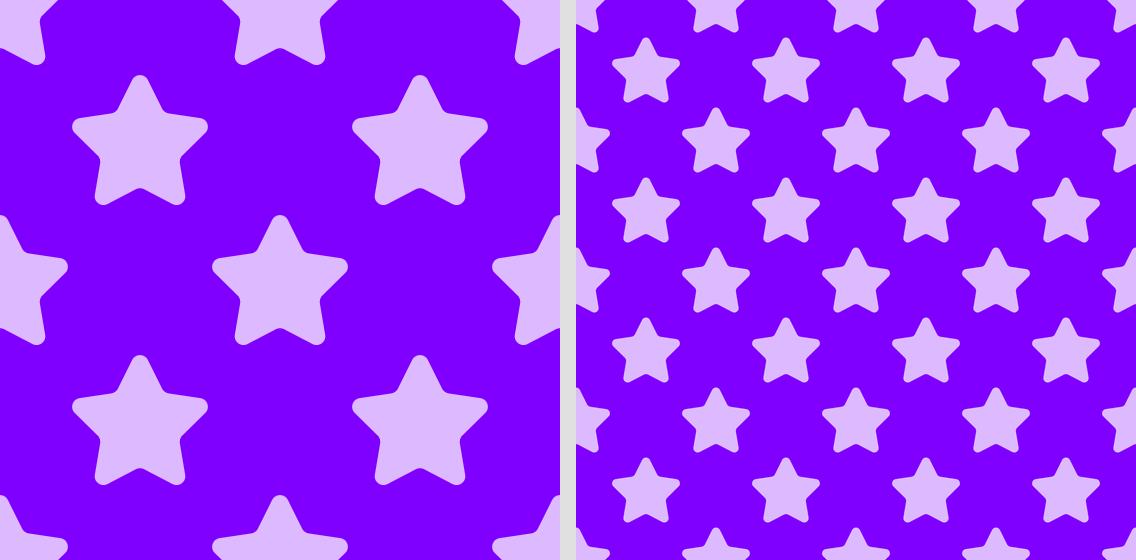
Left, the tile; right, the same tile 2 across and 2 down.
Write a WebGL 2 fragment shader that draws this pattern.

```glsl
#version 300 es
precision highp float;
// Staggered rows of rounded five-pointed lilac stars on vivid violet.

uniform vec2 u_resolution;
out vec4 fragColor;

const float PI = 3.14159265;
const vec3 VIOLET = vec3(0.5, 0.0, 1.0);
const vec3 LILAC = vec3(0.867, 0.73, 1.0);

// All lengths below are in cells; each cell holds two stars.
const float CELLS = 2.0;
const float TIP_RADIUS = 0.2219;    // centre of the rounded tips
const float NOTCH_RADIUS = 0.1115;  // inner corners before rounding
const float ROUNDING = 0.0313;      // radius of the tips
const float FILLET = 0.013;         // softening of the inner corners
const float DROP = 0.0214;          // star centre below its lattice point

// Signed distance to the edge from a to b, positive on its outer side.
float edgeDistance(vec2 p, vec2 a, vec2 b) {
    vec2 e = b - a;
    vec2 q = p - a;
    float along = clamp(dot(q, e) / dot(e, e), 0.0, 1.0);
    float side = e.x * q.y - e.y * q.x;
    return length(q - e * along) * (side < 0.0 ? -1.0 : 1.0);
}

// Union of two shapes with a circular fillet where they meet.
float filletUnion(float a, float b, float r) {
    vec2 inset = max(vec2(r - a, r - b), 0.0);
    return max(r, min(a, b)) - length(inset);
}

// Upright star with rounded tips and filleted notches.
float starDistance(vec2 p, float tipRadius, float notchRadius, float rounding, float fillet) {
    // Fold into the half sector between one tip and one notch.
    float sector = 2.0 * PI / 5.0;
    float angle = atan(p.x, p.y + 1e-7);
    angle = abs(mod(angle + 0.5 * sector, sector) - 0.5 * sector);
    vec2 folded = length(p) * vec2(sin(angle), cos(angle));

    // The neighbouring edge is a mirror image across the notch axis.
    vec2 notchAxis = vec2(sin(0.5 * sector), cos(0.5 * sector));
    vec2 mirrored = 2.0 * dot(folded, notchAxis) * notchAxis - folded;

    vec2 tip = vec2(0.0, tipRadius);
    vec2 notch = notchRadius * notchAxis;
    float near = edgeDistance(folded, tip, notch) - rounding;
    float far = edgeDistance(mirrored, tip, notch) - rounding;
    return filletUnion(near, far, fillet);
}

// One star per lattice point, repeated every cell.
float starLattice(vec2 p, vec2 origin) {
    vec2 local = fract(p - origin + 0.5) - 0.5;
    return starDistance(local, TIP_RADIUS, NOTCH_RADIUS, ROUNDING, FILLET);
}

void main() {
    vec2 p = gl_FragCoord.xy / u_resolution * CELLS;
    float pixel = CELLS / min(u_resolution.x, u_resolution.y);

    // Two lattices, offset by half a cell, form the staggered rows.
    vec2 corner = vec2(0.0, -DROP);
    float d = min(starLattice(p, corner), starLattice(p, corner + 0.5));

    float coverage = clamp(0.5 - d / pixel, 0.0, 1.0);
    fragColor = vec4(mix(VIOLET, LILAC, coverage), 1.0);
}
```
